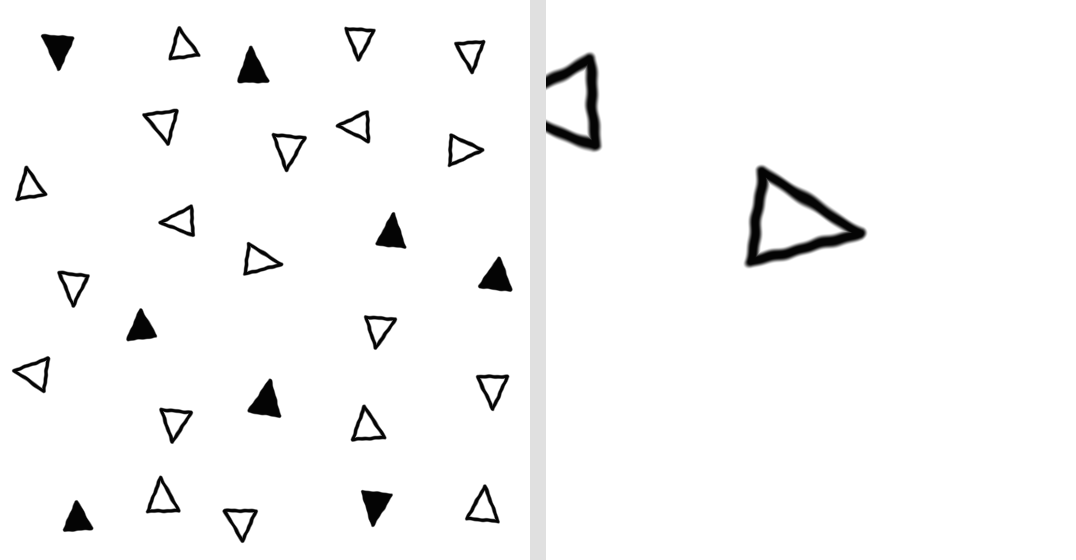
Left, the full canvas; right, a detail of the centre.
Give the GLSL for this pattern, as a Shadertoy shader.

```glsl
#define COLUMNS 5.0
#define ROWS 5.0
#define HALF_WIDTH 0.0265
#define HALF_HEIGHT 0.0275
#define HALF_STROKE 0.0032
#define CORNER_JITTER 0.004
#define TILT 0.17
#define SCATTER vec2(0.23, 0.2)
#define WOBBLE 0.0005
#define SOFTNESS 0.0017
#define INK vec3(0.015)
#define PAPER vec3(1.0)

const float PI = 3.14159265;

vec2 hash2(vec2 p) {
    vec2 q = vec2(dot(p, vec2(127.1, 311.7)), dot(p, vec2(269.5, 183.3)));
    return fract(sin(q) * 43758.545);
}

// Random offset from -1 to 1 on both axes
vec2 jitter(vec2 cell, float seed) {
    return 2.0 * hash2(cell + seed * 17.3) - 1.0;
}

mat2 rotation(float angle) {
    float c = cos(angle), s = sin(angle);
    return mat2(c, -s, s, c);
}

float segmentDistance(vec2 p, vec2 a, vec2 b) {
    vec2 pa = p - a, ba = b - a;
    return length(pa - ba * clamp(dot(pa, ba) / dot(ba, ba), 0.0, 1.0));
}

// Positive to the left of the line from a to b
float side(vec2 p, vec2 a, vec2 b) {
    return (b.x - a.x) * (p.y - a.y) - (b.y - a.y) * (p.x - a.x);
}

// Signed distance, corners in counterclockwise order
float triangleDistance(vec2 p, vec2 a, vec2 b, vec2 c) {
    float d = min(segmentDistance(p, a, b),
              min(segmentDistance(p, b, c), segmentDistance(p, c, a)));
    float inside = min(side(p, a, b), min(side(p, b, c), side(p, c, a)));
    return inside > 0.0 ? -d : d;
}

// Up, down, or now and then sideways, always a little tilted
float heading(vec2 cell) {
    float pick = fract(0.618 * (cell.x * (ROWS + 1.0) + cell.y) + 0.3);
    float turn = pick < 0.37 ? 0.0 : pick < 0.82 ? PI : pick < 0.92 ? 0.5 * PI : -0.5 * PI;
    return turn + TILT * jitter(cell, 1.0).x;
}

// Layered sines make the pen line slightly uneven
vec2 handWobble(vec2 p) {
    return WOBBLE * (sin(p.yx * 190.0 + vec2(0.0, 2.0)) + 0.6 * sin(p.yx * 410.0 + p * 90.0));
}

void mainImage(out vec4 fragColor, in vec2 fragCoord) {
    vec2 p = fragCoord / iResolution.y;
    float columnWidth = iResolution.x / iResolution.y / COLUMNS;

    // Every second column holds one more row, which staggers the cells
    float column = floor(p.x / columnWidth);
    float rows = ROWS + mod(column, 2.0);
    vec2 cellSize = vec2(columnWidth, 1.0 / rows);
    vec2 cell = vec2(column, floor(p.y * rows));
    vec2 center = (cell + 0.5 + SCATTER * jitter(cell, 2.0)) * cellSize;

    // Hand-drawn triangle with displaced corners
    float size = 1.0 + 0.07 * jitter(cell, 3.0).x;
    vec2 q = rotation(heading(cell)) * (p + handWobble(p) - center) / size;
    vec2 apex = vec2(0.0, HALF_HEIGHT) + CORNER_JITTER * jitter(cell, 4.0);
    vec2 left = vec2(-HALF_WIDTH, -HALF_HEIGHT) + 0.6 * CORNER_JITTER * jitter(cell, 5.0);
    vec2 right = vec2(HALF_WIDTH, -HALF_HEIGHT) + 0.6 * CORNER_JITTER * jitter(cell, 6.0);
    float d = triangleDistance(q, left, right, apex) * size;

    // About three in ten are solid, the others outlined
    bool solid = mod(4.0 * cell.x + 3.0 * cell.y, 10.0) < 2.5;
    float shape = (solid ? d : abs(d)) - HALF_STROKE;

    float blur = max(SOFTNESS, 0.75 / iResolution.y);
    float coverage = 1.0 - smoothstep(-blur, blur, shape);
    fragColor = vec4(mix(PAPER, INK, coverage), 1.0);
}
```
